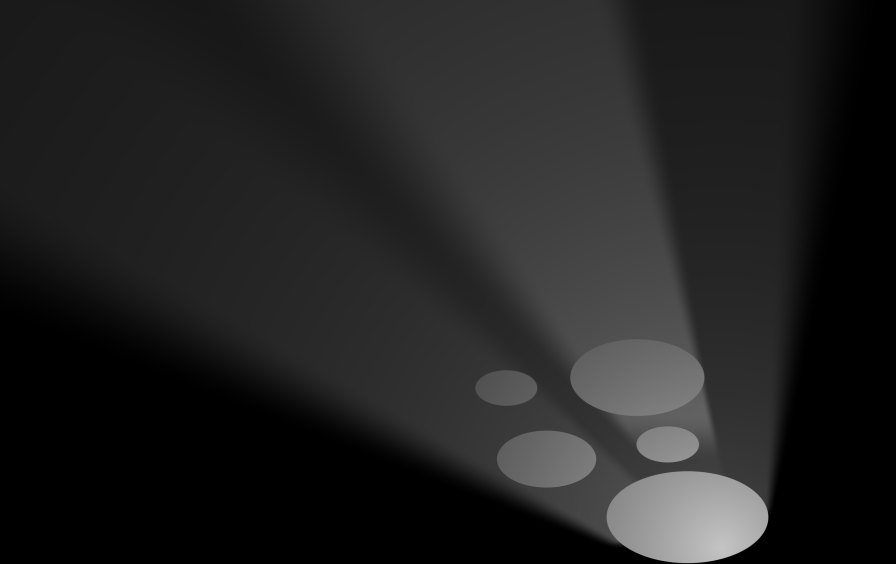
This background is drawn by a Shadertoy shader. Its source:

```glsl
// A lamp disc at the lower right throws a soft grey cone of light past
// four small discs. Half-plane edges whose blur widens away from the lamp
// split the cone into beams and shadows; the discs fade with distance.

const float ASPECT = 1.59;
const vec2 LAMP = vec2(1.281, 0.029);

// Light to the right of the line from a to b, with blur going from near to far
float softEdge(vec2 p, vec2 a, vec2 b, float near, float far) {
    vec2 span = b - a;
    vec2 dir = normalize(span);
    float along = max(dot(p - a, dir) / length(span), 0.0);
    float across = dot(p - a, vec2(dir.y, -dir.x));
    float blur = mix(near, far, along);
    return smoothstep(-blur, blur, across);
}

// Coverage of an ellipse, smoothed over about one pixel
float ellipse(vec2 p, vec2 centre, vec2 radius, float pixel) {
    vec2 q = (p - centre) / radius;
    vec2 slope = q / radius;
    float dist = dot(q, q) - 1.0;
    dist /= max(2.0 * length(slope), 0.001);
    return 1.0 - smoothstep(-pixel, pixel, dist);
}

// Relative strength of the beams inside the cone
float beamLevel(vec2 p) {
    float shadow = softEdge(p, vec2(1.023, 0.246), vec2(0.227, 1.0), 0.012, 0.11);
    float bright = softEdge(p, vec2(1.116, 0.225), vec2(0.496, 1.0), 0.012, 0.12);
    float dim = softEdge(p, vec2(1.252, 0.298), vec2(1.099, 1.0), 0.008, 0.045);
    bright *= smoothstep(0.18, 0.27, p.y);
    float level = mix(0.72, 0.56, shadow);
    level = mix(level, 1.0, bright);
    return mix(level, 0.5, dim);
}

// Outer limits of the cone
float coneMask(vec2 p) {
    vec2 lampLeft = vec2(1.095, 0.033);
    vec2 lampRight = vec2(1.364, 0.091);
    float left = softEdge(p, lampLeft, vec2(0.0, 0.556), 0.01, 0.115);
    float right = 1.0 - softEdge(p, lampRight, vec2(1.477, 1.0), 0.008, 0.09);
    float above = softEdge(p, lampRight, lampLeft, 0.01, 0.01);
    return left * right * above;
}

void mainImage(out vec4 fragColor, in vec2 fragCoord) {
    vec2 p = fragCoord / iResolution.xy * vec2(ASPECT, 1.0);
    float pixel = 0.7 / iResolution.y;
    float lampDist = distance(p, LAMP);

    // Cone of light
    float grey = 0.3 / (0.54 + lampDist) * beamLevel(p) * coneMask(p);

    // Discs: centre, then radii
    vec4 discs[5] = vec4[5](
        vec4(1.220, 0.083, 0.1435, 0.0815),
        vec4(1.131, 0.3305, 0.119, 0.068),
        vec4(1.185, 0.212, 0.0555, 0.032),
        vec4(0.970, 0.186, 0.088, 0.0505),
        vec4(0.8985, 0.312, 0.055, 0.0315));
    float discGrey = 0.77 * exp(-1.7 * lampDist);
    for (int i = 0; i < 5; i++) {
        grey = mix(grey, discGrey, ellipse(p, discs[i].xy, discs[i].zw, pixel));
    }

    fragColor = vec4(vec3(grey), 1.0);
}
```
